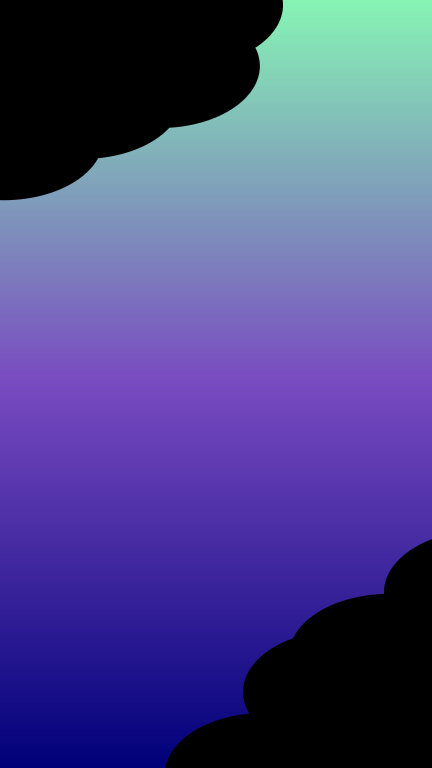
Write a Shadertoy shader that draws this background.

```glsl
#define PUFF_RADIUS vec2(0.2315, 0.0807)
#define HORIZON 0.5
#define MINT vec3(0.527, 0.957, 0.708)
#define VIOLET vec3(0.472, 0.290, 0.755)
#define NAVY vec3(0.0, 0.0, 0.475)
#define CLOUD_COLOR vec3(0.0)

const int PUFFS = 4;

// Approximate signed distance to an ellipse, in pixels
float puffDistance(vec2 uv, vec2 center) {
    vec2 q = (uv - center) / PUFF_RADIUS;
    float k = length(q);
    float slope = length(q / (PUFF_RADIUS * iResolution.xy));
    return (k - 1.0) * k / max(slope, 1e-6);
}

// Signed distance in pixels; negative on the right of the line from a to b
float sideDistance(vec2 uv, vec2 a, vec2 b) {
    vec2 along = normalize((b - a) * iResolution.xy);
    vec2 rel = (uv - a) * iResolution.xy;
    return dot(rel, vec2(-along.y, along.x));
}

// Row of puffs with the corner behind it filled in
float cloudDistance(vec2 uv, vec2 centers[PUFFS]) {
    float d = sideDistance(uv, centers[0], centers[PUFFS - 1]);
    for (int i = 0; i < PUFFS; i++) {
        d = min(d, puffDistance(uv, centers[i]));
    }
    return d;
}

vec3 skyColor(float height) {
    vec3 lower = mix(NAVY, VIOLET, clamp(height / HORIZON, 0.0, 1.0));
    return mix(lower, MINT, clamp((height - HORIZON) / (1.0 - HORIZON), 0.0, 1.0));
}

void mainImage(out vec4 fragColor, in vec2 fragCoord) {
    vec2 uv = fragCoord / iResolution.xy;

    // Puff centers, ordered so the filled corner lies on the right
    vec2 upperPuffs[PUFFS] = vec2[PUFFS](
        vec2(0.008, 0.820), vec2(0.191, 0.8737),
        vec2(0.370, 0.914), vec2(0.4236, 0.9935));
    vec2 lowerPuffs[PUFFS] = vec2[PUFFS](
        vec2(0.6123, -0.009), vec2(0.794, 0.099),
        vec2(0.9005, 0.146), vec2(1.1204, 0.229));

    // The upper row fills to its left, so its chord runs the other way
    vec2 upperReversed[PUFFS];
    for (int i = 0; i < PUFFS; i++) {
        upperReversed[i] = upperPuffs[PUFFS - 1 - i];
    }

    float d = min(cloudDistance(uv, upperReversed), cloudDistance(uv, lowerPuffs));

    // Sky behind, clouds in front with a one-pixel soft edge
    float coverage = clamp(0.5 - d, 0.0, 1.0);
    fragColor = vec4(mix(skyColor(uv.y), CLOUD_COLOR, coverage), 1.0);
}
```
